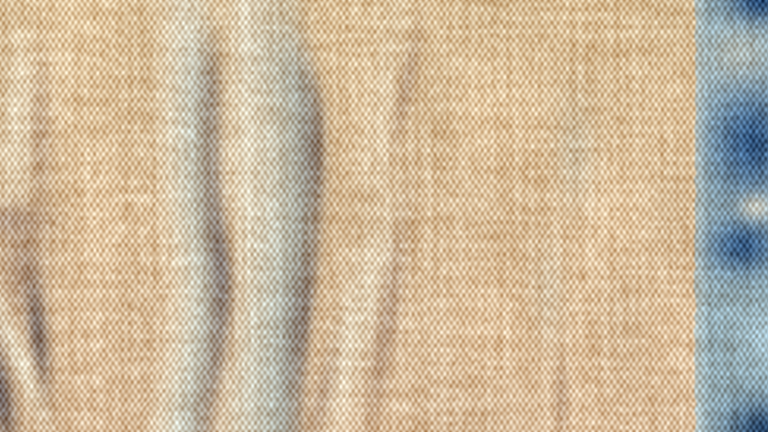
Write a WebGL 1 fragment shader that draws this texture.

```glsl
precision highp float;
// Creased woven linen with a faded blue band along the right side.
// Soft bands and ellipses paint the folds and dye; a staggered cosine weave
// with per-thread and per-stitch variation then adds the cloth grain.

uniform vec2 u_resolution;

const vec2 THREADS = vec2(137.0, 95.0);  // stitches per canvas height
const vec3 LINEN = vec3(0.855, 0.750, 0.595);
const vec3 CREAM = vec3(0.900, 0.855, 0.760);
const vec3 SILVER = vec3(0.690, 0.710, 0.670);
const vec3 UMBER = vec3(0.400, 0.350, 0.345);
const vec3 TAUPE = vec3(0.620, 0.500, 0.420);
const vec3 FADED_BLUE = vec3(0.590, 0.680, 0.710);
const vec3 DEEP_BLUE = vec3(0.160, 0.310, 0.490);
const vec3 WEAVE_GAIN = vec3(0.105, 0.150, 0.185);
const float GRAIN = 0.20;
const float BAND_EDGE = 1.609;
const float PI = 3.14159;

float hash(vec2 p) {
  return fract(sin(dot(p, vec2(127.1, 311.7))) * 43758.5);
}

float noise(vec2 p) {
  vec2 i = floor(p);
  vec2 f = fract(p);
  f = f * f * (3.0 - 2.0 * f);
  return mix(mix(hash(i), hash(i + vec2(1.0, 0.0)), f.x),
             mix(hash(i + vec2(0.0, 1.0)), hash(i + 1.0), f.x), f.y);
}

float bell(float d, float width) {
  d /= width;
  return exp(-d * d);
}

// Soft ridge with separate falloffs on its left and right flanks.
float ridge(float d, float left, float right) {
  return bell(d, d < 0.0 ? left : right);
}

float blob(vec2 p, vec2 center, vec2 radius) {
  vec2 d = (p - center) / radius;
  return exp(-dot(d, d));
}

// Slanted streak: 'lean' is the change of x per unit of y.
float streak(vec2 p, vec2 center, vec2 radius, float lean) {
  p.x -= lean * (p.y - center.y);
  return blob(p, center, radius);
}

vec3 centerFolds(vec3 col, vec2 p) {
  float low = 1.0 - smoothstep(0.0, 0.18, p.y);
  float foldA = p.x - 0.490 - 0.025 * bell(p.y - 0.33, 0.17) + 0.018 * low;
  float foldB = p.x - 0.685 - 0.048 * smoothstep(0.0, 0.62, p.y)
              + 0.035 * smoothstep(0.72, 0.95, p.y);
  float topFade = 1.0 - smoothstep(0.78, 1.0, p.y);

  // Pale crests, then cool slopes, then the dark creases.
  col = mix(col, CREAM, 0.85 * ridge(foldA + 0.075, 0.045, 0.05));
  col = mix(col, CREAM, 0.85 * ridge(foldA - 0.080, 0.040, 0.07));
  col = mix(col, SILVER, 0.62 * ridge(foldA + 0.035, 0.045, 0.04) * (0.4 + 0.6 * topFade));
  col = mix(col, SILVER, 0.85 * ridge(foldB + 0.035, 0.085, 0.04) * (0.35 + 0.65 * topFade));

  float darkA = 0.42 + 0.30 * bell(p.y - 0.38, 0.14) - 0.12 * low;
  col = mix(col, UMBER, darkA * topFade * ridge(foldA, 0.030, 0.024));
  float darkB = 0.25 + 0.32 * bell(p.y - 0.65, 0.13) + 0.35 * bell(p.y - 0.27, 0.16);
  col = mix(col, UMBER, darkB * topFade * ridge(foldB, 0.040, 0.020));

  // Slanting crease to the right of the deep folds.
  col = mix(col, CREAM, 0.80 * streak(p, vec2(0.825, 0.25), vec2(0.050, 0.27), 0.27));
  col = mix(col, TAUPE, 0.55 * streak(p, vec2(0.895, 0.25), vec2(0.026, 0.23), 0.16));
  col = mix(col, TAUPE, 0.45 * streak(p, vec2(0.745, 0.08), vec2(0.022, 0.12), 0.22));
  col = mix(col, TAUPE, 0.50 * streak(p, vec2(0.940, 0.80), vec2(0.020, 0.13), 0.20));
  col = mix(col, CREAM, 0.45 * streak(p, vec2(0.890, 0.78), vec2(0.035, 0.24), 0.15));
  // Faint wrinkles across the open cloth.
  col = mix(col, TAUPE, 0.38 * blob(p, vec2(1.300, 0.08), vec2(0.017, 0.09)));
  col = mix(col, SILVER, 0.30 * blob(p, vec2(1.330, 0.64), vec2(0.040, 0.12)));
  return mix(col, SILVER, 0.22 * blob(p, vec2(1.270, 0.32), vec2(0.040, 0.12)));
}

vec3 leftFolds(vec3 col, vec2 p) {
  col = mix(col, CREAM, 0.60 * blob(p, vec2(0.040, 0.70), vec2(0.045, 0.22)));
  col = mix(col, TAUPE, 0.40 * blob(p, vec2(0.095, 0.68), vec2(0.025, 0.18)));
  col = mix(col, TAUPE, 0.65 * blob(p, vec2(0.015, 0.49), vec2(0.090, 0.035)));
  col = mix(col, TAUPE, 0.60 * blob(p, vec2(0.050, 0.38), vec2(0.050, 0.11)));
  col = mix(col, UMBER, 0.75 * streak(p, vec2(0.088, 0.23), vec2(0.024, 0.13), -0.10));
  col = mix(col, CREAM, 0.95 * streak(p, vec2(0.045, 0.17), vec2(0.024, 0.14), -0.38));
  return mix(col, UMBER, 0.90 * streak(p, vec2(0.000, 0.09), vec2(0.030, 0.12), -0.15));
}

vec3 blueBand(vec2 p) {
  vec3 col = FADED_BLUE + 0.10 * (noise(p * vec2(14.0, 9.0)) - 0.5);
  col = mix(col, CREAM, 0.45 * blob(p, vec2(1.71, 0.87), vec2(0.07, 0.07)));
  col = mix(col, DEEP_BLUE, 0.90 * blob(p, vec2(1.74, 0.67), vec2(0.09, 0.12)));
  col = mix(col, DEEP_BLUE, 0.85 * blob(p, vec2(1.72, 0.43), vec2(0.08, 0.06)));
  col = mix(col, CREAM, 0.65 * blob(p, vec2(1.75, 0.52), vec2(0.04, 0.03)));
  col = mix(col, DEEP_BLUE, 0.95 * blob(p, vec2(1.76, 1.00), vec2(0.07, 0.05)));
  col = mix(col, DEEP_BLUE * 0.75, 0.95 * blob(p, vec2(1.77, 0.00), vec2(0.09, 0.07)));
  return mix(col, CREAM, 0.35 * bell(p.x - BAND_EDGE, 0.022));
}

// Returns a signed height: positive on thread crests, negative in the gaps.
float weave(vec2 p) {
  vec2 q = p * THREADS;
  q += 0.35 * (vec2(noise(p * 38.0), noise(p * 38.0 + 71.0)) - 0.5);
  float stitch = cos(PI * q.x) * cos(PI * q.y);
  float slub = noise(q * vec2(0.07, 1.0)) + noise(q * vec2(0.8, 0.05) + 33.0) - 1.0;
  float speck = noise(q * 1.1 + 17.0) - 0.5;
  return 0.85 * stitch + 0.55 * slub + GRAIN * 4.0 * speck;
}

void main() {
  vec2 p = gl_FragCoord.xy / u_resolution.y;
  vec3 col = LINEN + 0.06 * (noise(p * vec2(9.0, 4.0)) - 0.5);
  col += vec3(0.0, -0.010, 0.012) * (1.0 - p.y);
  col = centerFolds(col, p);
  col = leftFolds(col, p);
  float edge = BAND_EDGE + 0.006 * (noise(vec2(p.y * 60.0, 4.0)) - 0.5);
  col = mix(col, blueBand(p), smoothstep(edge - 0.004, edge + 0.004, p.x));
  col += WEAVE_GAIN * weave(p);
  gl_FragColor = vec4(clamp(col, 0.0, 1.0), 1.0);
}
```
